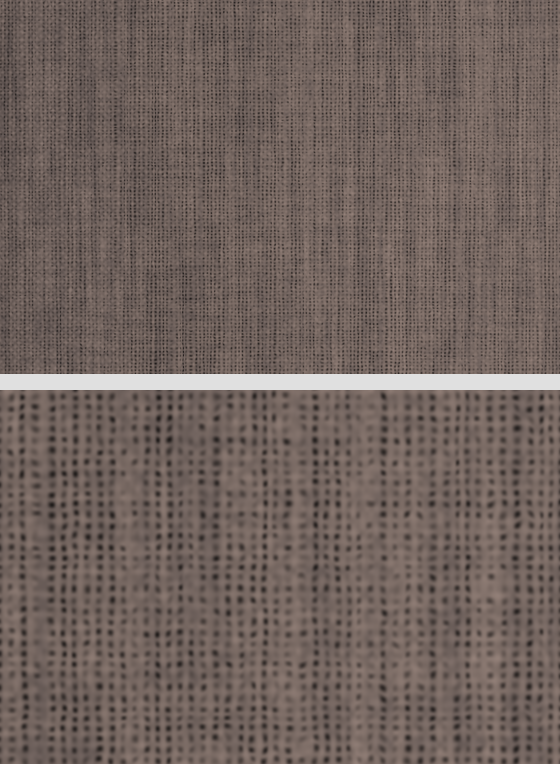
Top: the whole. Bottom: its middle third, enlarged.
Write a WebGL 2 fragment shader that draws this texture.

```glsl
#version 300 es
precision highp float;

uniform vec2 u_resolution;
out vec4 fragColor;

const float PI = 3.14159265;
const vec3 CLOTH_TINT = vec3(1.0, 0.872, 0.818);
const vec3 COOL_TINT = vec3(0.985, 0.872, 0.845);

float hash(vec2 p) {
    return fract(sin(dot(p, vec2(127.1, 311.7))) * 43758.5453);
}

float noise(vec2 p) {
    vec2 i = floor(p);
    vec2 f = fract(p);
    f = f * f * (3.0 - 2.0 * f);
    float low = mix(hash(i), hash(i + vec2(1.0, 0.0)), f.x);
    float high = mix(hash(i + vec2(0.0, 1.0)), hash(i + 1.0), f.x);
    return mix(low, high, f.y);
}

float centredNoise(vec2 p) {
    return noise(p) - 0.5;
}

// Thread coordinates: whole numbers lie on thread centres.
vec2 weaveCoords(vec2 p, vec2 density) {
    vec2 wander = vec2(noise(p * vec2(40.0, 1.5)),
                       noise(p * vec2(2.5, 36.0) + 17.0));
    vec2 jitter = vec2(centredNoise(p * vec2(90.0, 60.0) + 41.0),
                       centredNoise(p * vec2(90.0, 60.0) + 97.0));
    return p * density + wander * vec2(0.8, 0.5) + jitter * vec2(0.25, 0.4);
}

// Zero on a thread, one in the middle of the space between two.
vec2 grooves(vec2 w) {
    return 0.5 - 0.5 * cos(2.0 * PI * w);
}

// Openness of each gap, drifting slowly along its length.
float gapWidth(float id, float along, float seed) {
    return 0.5 * noise(vec2(id, along) + seed) + 0.5 * hash(vec2(id, seed));
}

// Thin uneven upright yarns, with fainter crosswise ones.
float slubs(vec2 p) {
    float fine = centredNoise(p * vec2(110.0, 9.0) + 7.0);
    float medium = centredNoise(p * vec2(48.0, 4.0) + 23.0);
    float broad = centredNoise(p * vec2(11.0, 3.0) + 59.0);
    float cross = centredNoise(p * vec2(14.0, 105.0) + 83.0);
    return 0.065 * fine + 0.04 * medium + 0.018 * broad + 0.045 * cross;
}

// Light falls off towards the left edge and the corners.
float lighting(vec2 uv) {
    float across = mix(0.462, 0.512, smoothstep(-0.1, 1.0, uv.x));
    vec2 c = uv - 0.5;
    float edge = 0.02 * smoothstep(0.1, 0.0, uv.x);
    return across - edge - 0.02 * dot(c, c);
}

void main() {
    vec2 uv = gl_FragCoord.xy / u_resolution;
    vec2 p = gl_FragCoord.xy / u_resolution.y;
    vec2 w = weaveCoords(p, vec2(94.0, 105.0));
    vec2 cell = floor(w);
    vec2 groove = grooves(w);

    // Pinholes between the yarns, narrower than they are tall
    float columnGap = gapWidth(cell.x, p.y * 12.0, 3.0);
    float rowGap = gapWidth(cell.y, p.x * 12.0, 71.0);
    float opening = 0.2 + 0.8 * columnGap + 0.4 * (rowGap - 0.5)
                  + 0.8 * (hash(cell) - 0.5);
    float focus = mix(0.7, 1.0, smoothstep(0.0, 0.4, uv.x))
                * mix(1.0, 0.85, smoothstep(0.75, 1.0, uv.x));
    float pit = pow(groove.x, 1.5) * groove.y;
    float hole = pit * clamp(opening, 0.0, 1.0) * focus;

    // Over-and-under relief of the plain weave
    float relief = cos(PI * w.x) * cos(PI * w.y);
    float reliefDepth = mix(0.03, 0.016, smoothstep(0.0, 0.45, uv.x));

    // Yarn tone
    float streak = slubs(p);
    float tone = lighting(uv) + streak + reliefDepth * relief;
    tone -= 0.075 * groove.x * columnGap + 0.014 * groove.y;
    tone -= 0.25 * hole;
    tone += 0.05 * centredNoise(p * vec2(230.0, 180.0));

    float coolness = smoothstep(0.02, -0.06, streak) * 0.6
                   + 0.3 * smoothstep(0.4, 0.0, uv.x);
    vec3 tint = mix(CLOTH_TINT, COOL_TINT, clamp(coolness, 0.0, 1.0));
    fragColor = vec4(clamp(tone * tint, 0.0, 1.0), 1.0);
}
```
